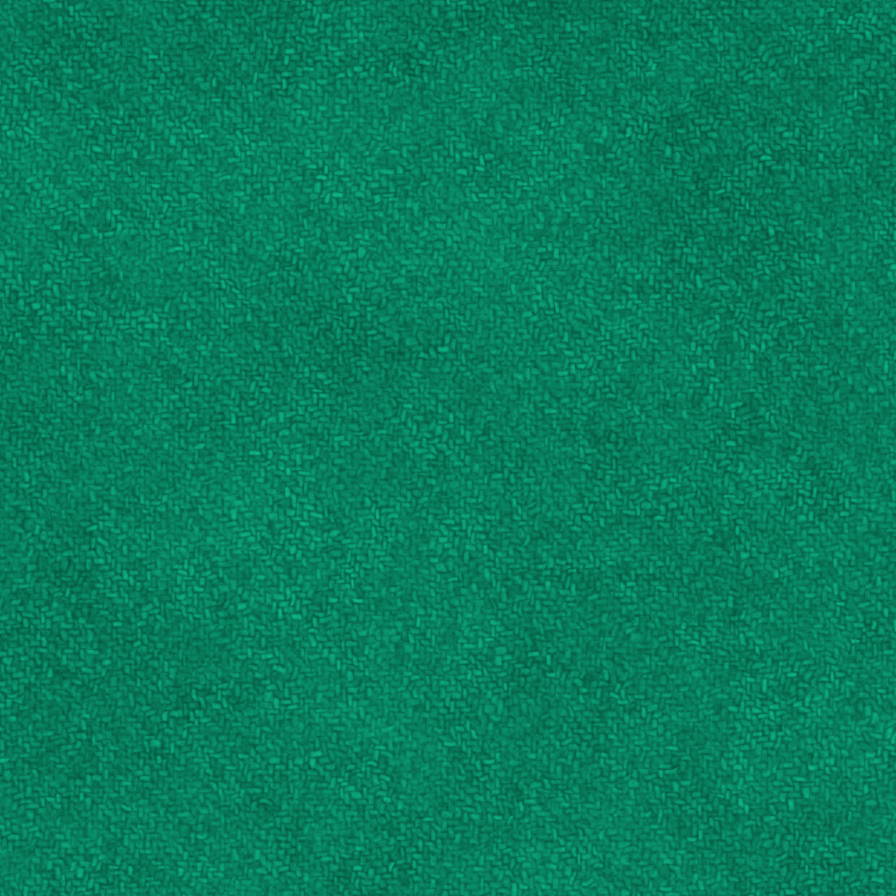
Write a WebGL 2 fragment shader that draws this texture.

```glsl
#version 300 es
precision highp float;

uniform vec2 u_resolution;
out vec4 fragColor;

// Colour: a middle green and the step towards the highlights
const vec3 MID_GREEN = vec3(0.031, 0.493, 0.363);
const vec3 TONE_STEP = vec3(0.010, 0.105, 0.083);

// Weave
const float THREADS = 148.0;       // threads across the canvas
const float BEND_SCALE = 22.0;     // slow wandering of the threads
const float BEND_AMOUNT = 1.1;
const float WOBBLE_SCALE = 75.0;   // quick irregularity of the threads
const float WOBBLE_AMOUNT = 0.8;
const float FLOAT_SLANT = 0.22;    // lean caused by the yarn twist

// Strength of each tonal layer
const float RELIEF = 1.1;
const float YARN_VARIATION = 1.15;
const float FIBRE_STRENGTH = 0.9;
const float GRAIN_SCALE = 310.0;
const float GRAIN_STRENGTH = 1.1;
const float MOTTLE_STRENGTH = 0.85;

const int SAMPLES = 2;             // antialiasing samples per axis

float hash(vec2 p) {
    uvec2 q = uvec2(ivec2(floor(p)));
    uint h = q.x * 1664525u + q.y * 22695477u + 1013904223u;
    h = (h ^ (h >> 16u)) * 73244475u;
    h = (h ^ (h >> 15u)) * 73244475u;
    h ^= h >> 16u;
    return float(h >> 8u) / 16777216.0;
}

float noise(vec2 p) {
    vec2 cell = floor(p);
    vec2 f = p - cell;
    f = f * f * (3.0 - 2.0 * f);
    float low = mix(hash(cell), hash(cell + vec2(1, 0)), f.x);
    float high = mix(hash(cell + vec2(0, 1)), hash(cell + vec2(1, 1)), f.x);
    return mix(low, high, f.y);
}

// Noise centred on zero, one value per axis
vec2 drift(vec2 p) {
    return vec2(noise(p), noise(p + vec2(157, 311))) - 0.5;
}

// Two-over-two twill: each thread floats over two others, then dives
float twill(vec2 uv) {
    vec2 grid = uv * THREADS
              + drift(uv * BEND_SCALE) * BEND_AMOUNT
              + drift(uv * WOBBLE_SCALE) * WOBBLE_AMOUNT;
    vec2 cell = floor(grid);
    vec2 f = grid - cell;
    float phase = mod(cell.x + cell.y, 4.0);
    bool warpOnTop = phase < 2.0;
    float stepInFloat = mod(phase, 2.0);

    // Position along and across the visible float, and its identity
    float along = 0.5 * (stepInFloat + (warpOnTop ? f.y : f.x));
    float across = warpOnTop ? f.x : f.y;
    vec2 id = warpOnTop ? cell - vec2(0, stepInFloat)
                        : cell - vec2(stepInFloat, 0) + vec2(500, 900);

    // Rounded cross-section with tapered ends
    float side = 2.0 * across - 1.0 + FLOAT_SLANT * (along - 0.5);
    float body = max(1.0 - side * side, 0.0);
    body *= smoothstep(0.0, 0.25, along) * smoothstep(1.0, 0.75, along);

    // Felted areas hide the weave, worn areas reveal it
    float clarity = mix(0.6, 1.4, noise(uv * 28.0 + 40.0));
    float yarn = hash(id) - 0.5;
    yarn *= 0.75 + 1.6 * yarn * yarn;

    // Fibres run along the thread
    vec2 fibreUv = warpOnTop ? grid * vec2(2.6, 0.8) : grid * vec2(0.8, 2.6);
    float fibre = noise(fibreUv + 70.0) - 0.5;

    return clarity * (RELIEF * (body - 0.5) + YARN_VARIATION * yarn * body)
         + FIBRE_STRENGTH * fibre;
}

// Broad uneven dyeing
float mottle(vec2 uv) {
    return 0.5 * noise(uv * 5.0 + 11.0) + 0.3 * noise(uv * 13.0 + 23.0)
         + 0.2 * noise(uv * 34.0 + 37.0) - 0.5;
}

float clothTone(vec2 uv) {
    float grain = noise(uv * GRAIN_SCALE + 90.0) - 0.5;
    return twill(uv) + GRAIN_STRENGTH * grain + MOTTLE_STRENGTH * mottle(uv);
}

void main() {
    float tone = 0.0;
    for (int y = 0; y < SAMPLES; y++) {
        for (int x = 0; x < SAMPLES; x++) {
            vec2 offset = (vec2(x, y) + 0.5) / float(SAMPLES) - 0.5;
            tone += clothTone((gl_FragCoord.xy + offset) / u_resolution.y);
        }
    }
    tone /= float(SAMPLES * SAMPLES);
    fragColor = vec4(clamp(MID_GREEN + TONE_STEP * tone, 0.0, 1.0), 1.0);
}
```
